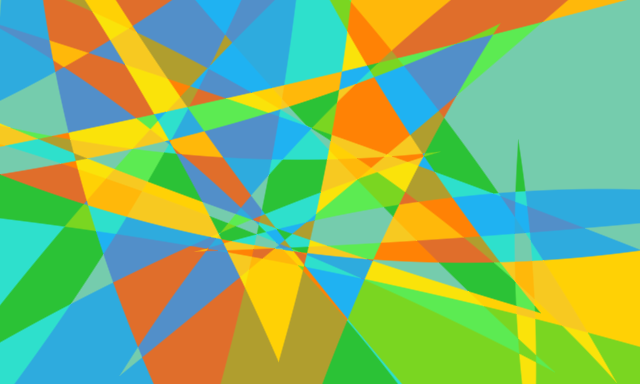
A WebGL 2 fragment shader for this background:

```glsl
#version 300 es
precision highp float;
// A mosaic of bright flat colours cut by long, gently curved, crossing blades.
// Each blade lies between two parabolic edges that leave one tip. Inside it the
// colour moves around a ring of hues: far in broad blades, a little in slim ones.

#define BLADES 15
#define BROAD_BLADES 5
#define SEED 3.7
#define BROAD 0.33     // half-slope of the broad blades
#define SLIM 0.13      // half-slope of the slim blades
#define BEND 0.19      // curvature of the edges
#define NEAR_TIP 0.3   // least distance from tip to pivot
#define FAR_TIP 1.25   // greatest distance from tip to pivot
#define JITTER 0.9     // random turn of each blade, in radians
#define GROUND 9.0     // ring position of the uncovered ground
#define SOFTNESS 0.8   // half-width of the edges, in pixels
#define SCATTER vec2(1.15, 0.75)

uniform vec2 u_resolution;
out vec4 outColor;

const float TAU = 6.2831853;
const int HUES = 15;

// Neighbours on the ring are similar, so small steps give sheer overlaps.
const vec3 RING[HUES] = vec3[HUES](
    vec3(0.32, 0.56, 0.79),  // steel blue
    vec3(0.12, 0.70, 0.95),  // sky blue
    vec3(0.18, 0.67, 0.87),  // deep cyan
    vec3(0.18, 0.88, 0.80),  // turquoise
    vec3(0.46, 0.80, 0.68),  // sage
    vec3(0.17, 0.76, 0.21),  // green
    vec3(0.36, 0.92, 0.32),  // light green
    vec3(0.48, 0.84, 0.13),  // lime
    vec3(0.98, 0.89, 0.04),  // lemon
    vec3(1.00, 0.82, 0.02),  // yellow
    vec3(0.97, 0.79, 0.13),  // gold
    vec3(1.00, 0.72, 0.04),  // amber
    vec3(1.00, 0.51, 0.02),  // orange
    vec3(0.88, 0.43, 0.17),  // vermilion
    vec3(0.69, 0.62, 0.18)   // olive
);

float hash(float n) {
    return fract(sin(n * 12.9898 + SEED * 78.233) * 43758.5453);
}

vec3 ringColor(float position) {
    return RING[int(mod(position + 0.5, float(HUES)))];
}

// Signed distance to the parabola y = x * (slope + bend * x), positive above it.
float aboveEdge(vec2 q, float slope, float bend) {
    float steepness = slope + 2.0 * bend * q.x;
    return (q.y - q.x * (slope + bend * q.x)) * inversesqrt(1.0 + steepness * steepness);
}

// Inside distance of a blade with its tip at the origin, pointing along +x.
float blade(vec2 q, float spread, float upperBend, float lowerBend) {
    float upper = -aboveEdge(q, spread, upperBend);
    float lower = aboveEdge(q, -spread, lowerBend);
    return min(min(upper, lower), q.x);
}

void main() {
    vec2 p = gl_FragCoord.xy / u_resolution.y;
    vec2 center = 0.5 * u_resolution / u_resolution.y;
    float position = GROUND;   // place on the ring in this cell
    float nearest = 1e3;       // distance to the closest edge
    float crossing = 0.0;      // ring steps taken when crossing that edge

    for (int i = 0; i < BLADES; i++) {
        float id = float(i);
        float k = id * 7.0;
        bool broad = i < BROAD_BLADES;

        // Headings are spread evenly, with some jitter.
        float angle = TAU * fract(0.38 + id * 0.618034) + JITTER * (hash(k) - 0.5);
        vec2 dir = vec2(cos(angle), sin(angle));

        // The tip lies behind a pivot scattered around the middle.
        vec2 pivot = center + SCATTER * (vec2(hash(k + 1.0), hash(k + 2.0)) - 0.5);
        vec2 toPoint = p - pivot + dir * mix(NEAR_TIP, FAR_TIP, hash(k + 3.0));
        vec2 q = vec2(dot(toPoint, dir), dot(toPoint, vec2(-dir.y, dir.x)));

        float spread = (broad ? BROAD : SLIM) * mix(0.7, 1.3, hash(k + 4.0));
        float upperBend = BEND * (2.0 * hash(k + 5.0) - 1.0);
        float lowerBend = BEND * (2.0 * hash(k + 6.0) - 1.0);
        float inside = blade(q, spread, upperBend, lowerBend);

        // Broad blades turn 4 to 7 steps back, slim ones 1 or 2 either way.
        float pick = fract(0.2 + id * 0.754878);
        float slimSteps = (1.0 + floor(2.0 * pick)) * (i % 2 == 0 ? 1.0 : -1.0);
        float steps = broad ? -4.0 - floor(4.0 * pick) : slimSteps;
        if (inside > 0.0) position += steps;
        if (abs(inside) < nearest) {
            nearest = abs(inside);
            crossing = inside > 0.0 ? -steps : steps;
        }
    }

    // Blend with the cell across the closest edge.
    float own = 0.5 + 0.5 * clamp(nearest * u_resolution.y / SOFTNESS, 0.0, 1.0);
    vec3 color = mix(ringColor(position + crossing), ringColor(position), own);
    outColor = vec4(color, 1.0);
}
```
